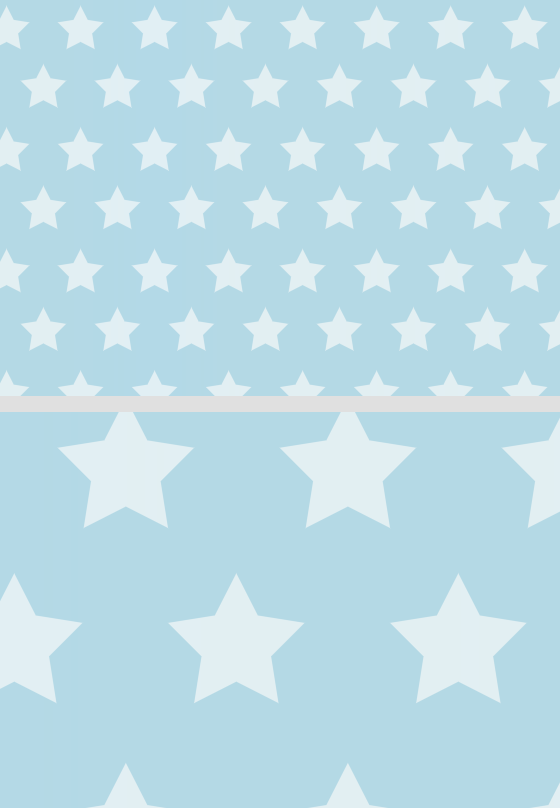
Top, the full canvas; bottom, a detail of the centre.
Reproduce this pattern procedurally as a Shadertoy shader.

```glsl
const float SECTOR = 6.2831853 / 5.0;

float hash(float n) {
    return fract(sin(n * 127.1) * 43758.5453);
}

// Signed distance to the edge lines of an upright five-pointed star
float starDistance(vec2 p, float radius) {
    float angle = atan(p.x, p.y);
    angle = abs(mod(angle + 0.5 * SECTOR, SECTOR) - 0.5 * SECTOR);
    vec2 folded = length(p) * vec2(sin(angle), cos(angle));
    vec2 tip = vec2(0.0, radius);
    vec2 notch = 0.51 * radius * vec2(sin(0.5 * SECTOR), cos(0.5 * SECTOR));
    vec2 edge = notch - tip;
    return dot(folded - tip, normalize(vec2(-edge.y, edge.x)));
}

// Grid of stars with one star centred at the given anchor
float starGrid(vec2 p, vec2 anchor) {
    vec2 pitch = vec2(0.1869, 0.3070);
    vec2 local = mod(p - anchor + 0.5 * pitch, pitch) - 0.5 * pitch;
    return starDistance(local, 0.0604);
}

void mainImage(out vec4 fragColor, in vec2 fragCoord) {
    vec2 p = fragCoord / iResolution.y;
    float pixel = 1.0 / iResolution.y;

    // Two interleaved grids form the staggered rows
    float d = min(starGrid(p, vec2(0.0166, 0.9249)),
                  starGrid(p, vec2(0.1096, 0.7775)));
    float star = 1.0 - smoothstep(-0.7 * pixel, 0.7 * pixel, d);

    // Faint vertical bands of bluer tint, strongest left of centre
    float band = hash(floor(p.x * 64.0)) - 0.5;
    float cool = exp(-pow((p.x - 0.37) / 0.16, 2.0));
    vec3 tint = vec3(-0.004, 0.0, 0.007) * (cool + 0.5 * band);

    vec3 color = mix(vec3(0.706, 0.850, 0.898), vec3(0.887, 0.938, 0.950), star);
    fragColor = vec4(color + tint, 1.0);
}
```
